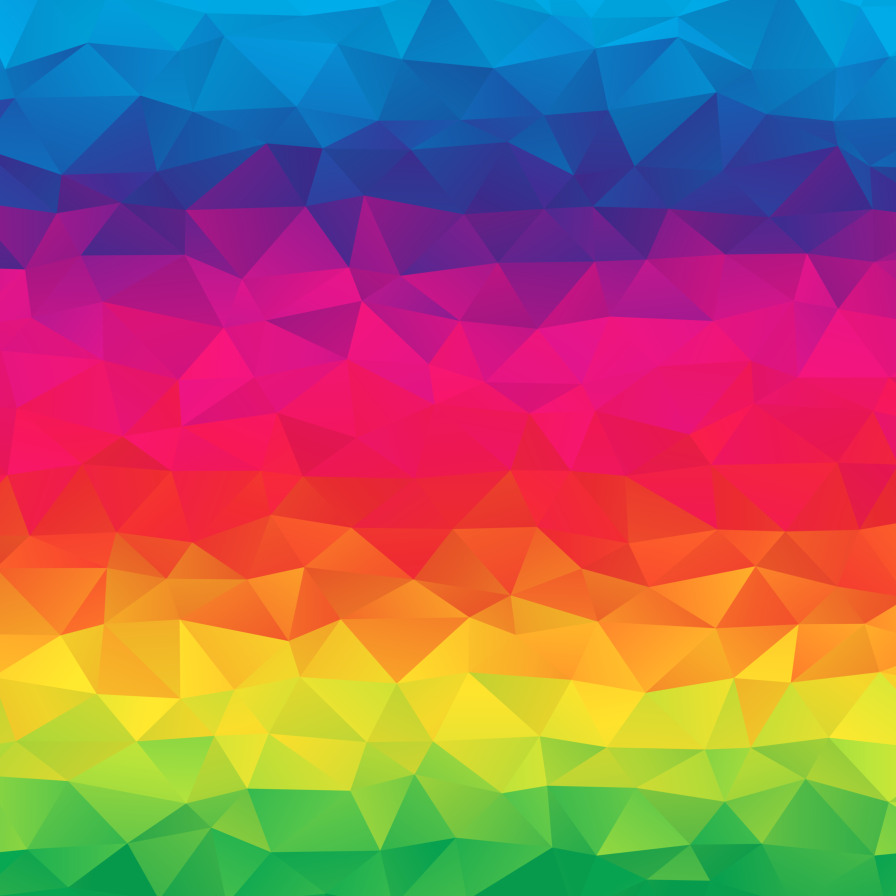
A Shadertoy shader for this background:

```glsl
// A low-poly rainbow: green at the bottom, through warm hues, to blue on top.
// Staggered, jittered grid points form triangles; each facet samples the
// vertical colour ramp near its centroid, with a slight tilt and offset.

const vec2  CELLS      = vec2(11.0, 17.0);  // mesh columns and rows
const vec2  JITTER     = vec2(0.66, 0.70);  // vertex scatter, in cells
const float HUE_SHIFT  = 0.036;             // random ramp offset per facet
const float TILT       = 0.38;              // colour slope inside a facet
const float LIGHT_VARY = 0.05;              // random brightness per facet
const float EDGE_PX    = 0.75;              // half width of edge smoothing

const int STOPS = 15;
const vec3 RAMP[STOPS] = vec3[STOPS](
    vec3(0.03, 0.63, 0.31), vec3(0.32, 0.74, 0.28), vec3(0.70, 0.86, 0.22),
    vec3(0.98, 0.87, 0.17), vec3(0.99, 0.67, 0.16), vec3(0.95, 0.36, 0.16),
    vec3(0.93, 0.17, 0.19), vec3(0.93, 0.09, 0.32), vec3(0.93, 0.08, 0.47),
    vec3(0.85, 0.08, 0.53), vec3(0.56, 0.10, 0.54), vec3(0.24, 0.17, 0.56),
    vec3(0.09, 0.34, 0.66), vec3(0.03, 0.52, 0.79), vec3(0.00, 0.65, 0.88));

float hash(vec2 p) {
    return fract(sin(dot(p, vec2(127.1, 311.7))) * 43758.55);
}

vec3 rampColor(float height) {
    float s = clamp(height, 0.0, 1.0) * float(STOPS - 1);
    int i = min(int(s), STOPS - 2);
    return mix(RAMP[i], RAMP[i + 1], s - float(i));
}

// Mesh vertex in canvas units; odd rows are staggered by half a cell.
vec2 meshVertex(vec2 id) {
    vec2 scatter = vec2(hash(id), hash(id + 47.3)) - 0.5;
    vec2 stagger = vec2(0.5 * mod(id.y, 2.0), 0.0);
    return (id + stagger + JITTER * scatter) / CELLS;
}

// Signed distance to the line a-b, positive on its left.
float edgeDistance(vec2 p, vec2 a, vec2 b) {
    vec2 e = normalize(b - a);
    return dot(p - a, vec2(-e.y, e.x));
}

// Weighted colour of one counter-clockwise triangle; alpha is its coverage.
vec4 facet(vec2 p, vec2 a, vec2 b, vec2 c, vec2 seed, float softness) {
    float inside = min(edgeDistance(p, a, b),
                   min(edgeDistance(p, b, c), edgeDistance(p, c, a)));
    float coverage = smoothstep(-softness, softness, inside);
    if (coverage <= 0.0) return vec4(0.0);

    vec2 center = (a + b + c) / 3.0;
    float angle = 6.2832 * hash(seed + 11.7);
    float slope = TILT * dot(p - center, vec2(cos(angle), sin(angle)));
    float shift = HUE_SHIFT * (2.0 * hash(seed + 23.1) - 1.0);
    float light = 1.0 + LIGHT_VARY * (2.0 * hash(seed + 31.9) - 1.0);
    return vec4(rampColor(center.y + slope + shift) * light, 1.0) * coverage;
}

void mainImage(out vec4 fragColor, in vec2 fragCoord) {
    vec2 uv = fragCoord / iResolution.y;
    float softness = EDGE_PX / iResolution.y;
    vec2 home = floor(uv * CELLS);

    // Start from a faint plain ramp so that no pixel is left uncovered.
    vec4 sum = vec4(rampColor(uv.y), 1.0) * 0.001;

    // Visit nearby cells, each split along its shorter diagonal.
    for (int row = -1; row <= 1; row++) {
        for (int col = -2; col <= 1; col++) {
            vec2 id = home + vec2(col, row);
            vec2 a = meshVertex(id);
            vec2 b = meshVertex(id + vec2(1.0, 0.0));
            vec2 c = meshVertex(id + vec2(1.0, 1.0));
            vec2 d = meshVertex(id + vec2(0.0, 1.0));
            vec2 otherSeed = id + vec2(0.37, 0.61);
            if (distance(a, c) < distance(b, d)) {
                sum += facet(uv, a, b, c, id, softness);
                sum += facet(uv, a, c, d, otherSeed, softness);
            } else {
                sum += facet(uv, a, b, d, id, softness);
                sum += facet(uv, b, c, d, otherSeed, softness);
            }
        }
    }
    fragColor = vec4(clamp(sum.rgb / sum.a, 0.0, 1.0), 1.0);
}
```
